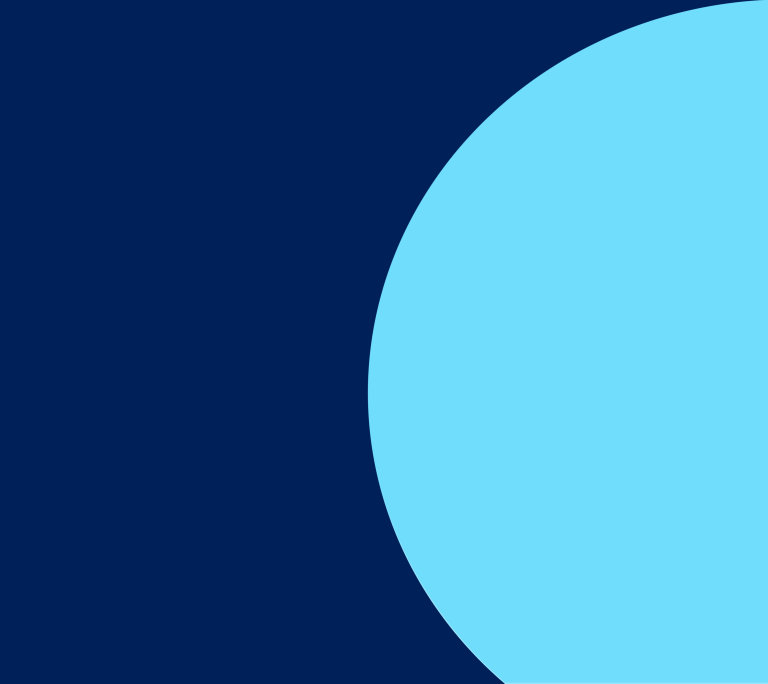
Write a Shadertoy shader that draws this background.

```glsl
// Signed field of an ellipse: negative inside, zero on the edge
float ellipseField(vec2 point, vec2 centre, vec2 radii) {
    return length((point - centre) / radii) - 1.0;
}

void mainImage(out vec4 fragColor, in vec2 fragCoord) {
    vec2 uv = fragCoord / iResolution.xy;
    vec3 navy = vec3(0.0, 0.126, 0.349);
    vec3 sky = vec3(0.439, 0.867, 0.988);
    vec3 paleRim = vec3(0.82, 0.95, 1.0);

    // Large disc running off the right and bottom sides
    float field = ellipseField(uv, vec2(1.026, 0.4255), vec2(0.547, 0.5755));
    float soft = 0.7 * length(vec2(dFdx(field), dFdy(field)));
    float disc = 1.0 - smoothstep(-soft, soft, field);

    // Fine pale rim, showing only along the lower left
    float rim = 1.0 - smoothstep(0.0, 0.003, abs(field + 0.001));
    rim *= 1.0 - smoothstep(0.1, 0.35, uv.y);
    vec3 discColor = mix(sky, paleRim, 0.5 * rim);

    // Faint light line where the disc meets the bottom side
    discColor = mix(discColor, paleRim, 0.4 * (1.0 - smoothstep(0.001, 0.003, uv.y)));

    fragColor = vec4(mix(navy, discColor, disc), 1.0);
}
```
